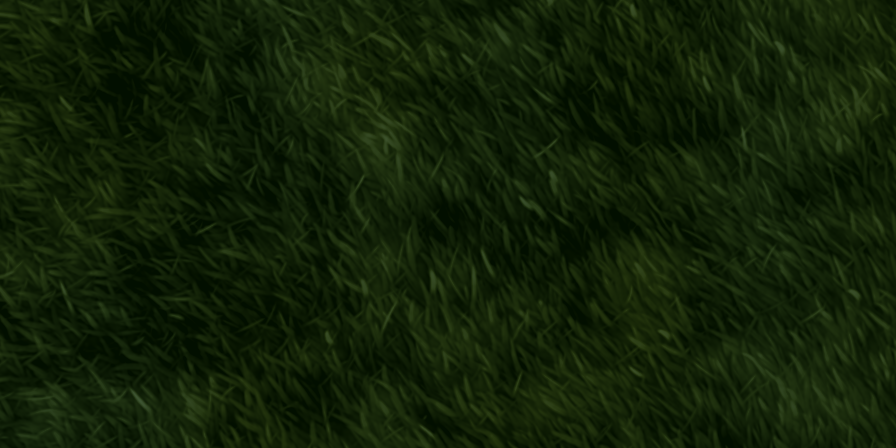
This texture is drawn by a WebGL 1 fragment shader. Its source:

```glsl
precision highp float;
// Dim, soft-focus lawn: layers of jittered grid cells each hold one curved,
// tapered blade. Blades are laid back to front as a single tone value, which
// is then shaded by broad patches and tufts and turned into dark greens.
uniform vec2 u_resolution;

#define LAYERS 12
#define CELL 0.064
#define HALF_LENGTH 0.056
#define HALF_WIDTH 0.0074
#define SOFTNESS 0.0042
#define BASE_TONE 0.63
#define TONE_SPREAD 0.85
#define PATCH_CONTRAST 1.3
#define GLINT_SHARE 0.03

const vec3 SHADOW_GREEN = vec3(0.02, 0.07, 0.0);
const vec3 LIT_GREEN = vec3(0.13, 0.20, 0.06);
const vec3 GLINT_STEP = vec3(0.11, 0.125, 0.125);
const vec3 WARM_SHIFT = vec3(0.016, 0.006, -0.025);

float hash(vec2 p) {
  return fract(sin(dot(p, vec2(127.1, 311.7))) * 43758.5453);
}

float noise(vec2 p) {
  vec2 i = floor(p);
  vec2 f = fract(p);
  f = f * f * (3.0 - 2.0 * f);
  float low = mix(hash(i), hash(i + vec2(1.0, 0.0)), f.x);
  float high = mix(hash(i + vec2(0.0, 1.0)), hash(i + 1.0), f.x);
  return mix(low, high, f.y);
}

// Growth direction: leaning up and left, flatter and wilder on the left
float leanAngle(vec2 root, float r, float flip) {
  float right = smoothstep(0.1, 1.5, root.x);
  float swirl = sin(root.x * 5.0 + 2.0 * sin(root.y * 6.0));
  float angle = mix(2.5, 2.15, right) + 0.22 * swirl;
  angle += (r - 0.5) * mix(1.4, 0.8, right);
  return flip < mix(0.22, 0.08, right) ? 3.14 - angle : angle;
}

// Draws the blade of one cell over the tone so far
float addBlade(float tone, vec2 p, vec2 cell, float depth, float seed) {
  vec2 id = cell + seed * 17.3;
  float r1 = hash(id);
  float r2 = hash(id + 5.1);
  float r3 = hash(id + 9.7);
  float r4 = hash(id + 14.2);
  vec2 center = (cell + vec2(r1, r2)) * CELL;
  float angle = leanAngle(center, r3, r4);
  vec2 dir = vec2(cos(angle), sin(angle));
  vec2 d = p - center;

  // Position along and across the bent blade
  float size = mix(0.4, 1.0, fract(r1 * 7.0 + r4));
  float along = dot(d, dir) / (HALF_LENGTH * size);
  float across = dot(d, vec2(-dir.y, dir.x));
  across += (r2 - 0.5) * 0.014 * (along * along - 0.4);

  // Tapered outline with a soft shadow around it
  float ends = smoothstep(-1.0, -0.2, along) * (1.0 - smoothstep(0.5, 1.0, along));
  float width = HALF_WIDTH * mix(0.4, 1.0, r4) * (1.0 - 0.5 * max(along, 0.0));
  float edge = abs(across) - width;
  float body = ends * (1.0 - smoothstep(-SOFTNESS, SOFTNESS, edge));
  float shade = ends * (1.0 - smoothstep(0.0, 3.0 * SOFTNESS, edge));

  // Lighter toward the tip, on one side, and in the front layers
  float value = fract(r3 * 13.0 + r2 * 5.0);
  float blade = BASE_TONE + 0.35 * (depth - 0.3) + (value - 0.5) * TONE_SPREAD;
  blade += 0.24 * along + 0.08 * clamp(across / width, -1.0, 1.0);
  blade += 0.8 * step(1.0 - GLINT_SHARE, fract(r1 * 11.0 + r3 * 3.0));
  tone -= 0.17 * shade * (0.3 + max(tone, 0.0));
  return mix(tone, blade, 0.85 * body);
}

void main() {
  vec2 p = gl_FragCoord.xy / u_resolution.y;

  // Dark thatch under the blades
  float tone = 0.45 * noise(p * vec2(45.0, 30.0)) + 0.1;

  // Blades from back to front, each row in front of the one above
  for (int layer = 0; layer < LAYERS; layer++) {
    float seed = float(layer) + 1.0;
    float depth = seed / float(LAYERS);
    vec2 q = p + vec2(0.37, 0.61) * seed * CELL;
    vec2 home = floor(q / CELL);
    for (int j = 0; j < 3; j++) {
      for (int i = 0; i < 3; i++) {
        vec2 cell = home + vec2(float(i) - 1.0, 1.0 - float(j));
        tone = addBlade(tone, q, cell, depth, seed);
      }
    }
  }

  // Broad patches, hollows, tufts along the lean, and faint grain
  float broad = noise(p * 2.6 + 3.0);
  float hollow = noise(p * vec2(7.0, 10.0) + 20.0);
  vec2 leaning = vec2(p.x + 0.7 * p.y, p.y - 0.5 * p.x);
  float tuft = noise(leaning * vec2(24.0, 15.0) + 40.0);
  tone += PATCH_CONTRAST * (0.35 * broad + 0.5 * hollow + 0.4 * tuft - 0.6);
  tone += 0.12 * (noise(p * 130.0) - 0.5);

  // Tone to green, with pale glints and a slow warm to cool drift
  vec3 color = mix(SHADOW_GREEN, LIT_GREEN, clamp(tone, -0.1, 1.1));
  color += GLINT_STEP * clamp(tone - 1.0, 0.0, 1.2);
  color += WARM_SHIFT * (noise(p * 3.5 + 8.0) - 0.5) * clamp(tone, 0.0, 1.0);
  gl_FragColor = vec4(max(color, 0.0), 1.0);
}
```
